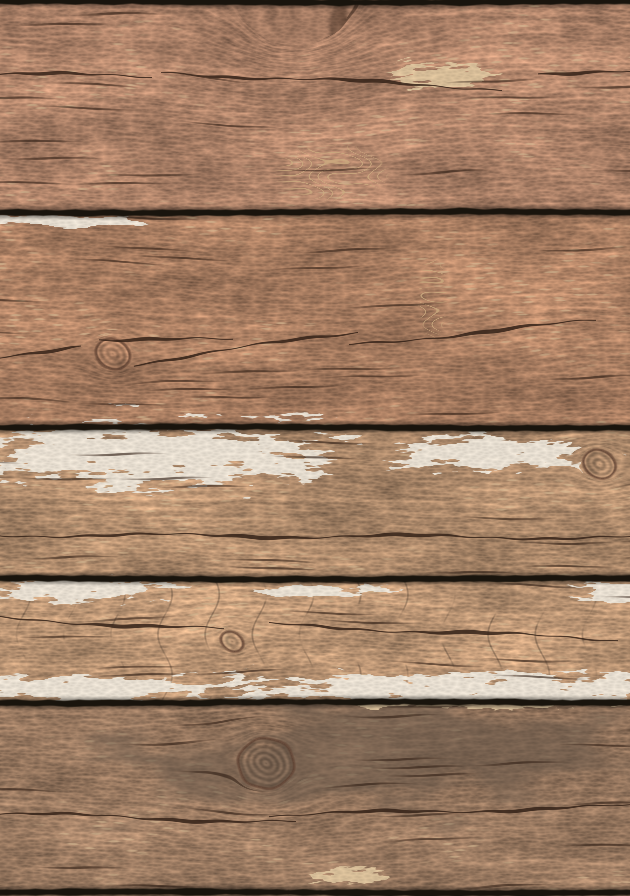
Give the GLSL for this texture, as a Shadertoy shader.

```glsl
// Five weathered wooden boards with knots, cracks and peeling white paint.

float hash(vec2 p) {
    return fract(sin(dot(p, vec2(127.1, 311.7))) * 43758.5);
}

// Distance to the nearest scattered point
float cell(vec2 p) {
    vec2 id = floor(p), f = fract(p);
    float nearest = 2.0;
    for (int y = -1; y <= 1; y++)
    for (int x = -1; x <= 1; x++) {
        vec2 o = vec2(x, y);
        vec2 d = o + vec2(hash(id + o), hash(id + o + 57.3)) - f;
        nearest = min(nearest, dot(d, d));
    }
    return sqrt(nearest);
}

float rough(vec2 p) {
    return 0.5 * cell(p) + 0.3 * cell(p * 2.1 + 7.0) + 0.2 * cell(p * 4.3 + 3.0);
}

// Board boundaries, bottom to top
const float edges[6] = float[](0.004, 0.216, 0.354, 0.523, 0.763, 0.998);
const vec3 tones[5] = vec3[](vec3(0.62, 0.49, 0.39), vec3(0.74, 0.59, 0.46),
    vec3(0.68, 0.54, 0.42), vec3(0.66, 0.49, 0.38), vec3(0.68, 0.51, 0.41));

// Knots: centre, radius; the last only bends the grain
const vec3 knots[5] = vec3[](vec3(0.297, 0.148, 0.028), vec3(0.259, 0.284, 0.011),
    vec3(0.669, 0.482, 0.016), vec3(0.126, 0.605, 0.017), vec3(0.33, 1.01, 0.06));

// Long cracks: start, end
const vec4 cracks[12] = vec4[](
    vec4(0, 0.917, 0.17, 0.915), vec4(0.18, 0.919, 0.56, 0.901), vec4(0.6, 0.919, 0.71, 0.919),
    vec4(0.11, 0.622, 0.26, 0.62), vec4(0.15, 0.594, 0.4, 0.63), vec4(0.39, 0.615, 0.665, 0.642),
    vec4(0, 0.603, 0.09, 0.612), vec4(0, 0.403, 0.72, 0.4), vec4(0, 0.31, 0.25, 0.297),
    vec4(0.3, 0.303, 0.69, 0.286), vec4(0, 0.092, 0.33, 0.082), vec4(0.3, 0.09, 0.71, 0.1));

// Paint remains: centre, radii
const vec4 patches[10] = vec4[](
    vec4(0.17, 0.493, 0.2, 0.035), vec4(0.54, 0.493, 0.11, 0.02), vec4(0.08, 0.34, 0.1, 0.013),
    vec4(0.35, 0.341, 0.08, 0.007), vec4(0.69, 0.34, 0.05, 0.012), vec4(0.1, 0.232, 0.15, 0.015),
    vec4(0.52, 0.231, 0.28, 0.018), vec4(0.49, 0.915, 0.05, 0.015), vec4(0.08, 0.753, 0.09, 0.007),
    vec4(0.385, 0.022, 0.045, 0.01));

void mainImage(out vec4 fragColor, in vec2 fragCoord) {
    vec2 p = fragCoord / iResolution.y;
    float px = 1.0 / iResolution.y;

    // Find the board and the nearest gap
    int board = 0;
    float gap = 1.0;
    for (int i = 0; i < 6; i++) {
        float y = edges[i] + 0.0008 * sin(p.x * 9.0 + float(i) * 4.0);
        if (i < 5 && p.y > y) board = i;
        gap = min(gap, abs(p.y - y));
    }
    float b = float(board);

    // Grain flows around the knots
    float g = p.y, knot = 0.0, ring = 0.0;
    for (int i = 0; i < 5; i++) {
        vec2 d = (p - knots[i].xy) * vec2(0.9, 1.0);
        d += 0.001 * sin(d.yx * 180.0);
        float r = knots[i].z, len = length(d);
        g -= d.y * r * r / max(len * len, r * r);
        if (i < 4) {
            knot = max(knot, smoothstep(r, r * 0.85, len) * (0.6 + 0.4 * sin(len * 950.0)));
            ring = max(ring, smoothstep(0.0015 + px, 0.0, abs(len - r)));
        }
    }
    g += 0.004 * sin(p.x * 7.0 + b * 2.0) + 0.0015 * sin(p.x * 17.0 + p.y * 40.0)
       + 0.0006 * sin(p.x * 61.0 + p.y * 130.0);

    // Wood surface
    float blotch = rough(p * vec2(5, 13) + b * 9.0);
    float lines = 0.5 * sin(g * 720.0 + 2.0 * sin(g * 93.0) + b) + 0.5 * sin(g * 310.0 + 3.0 * sin(g * 57.0));
    float fibre = cell(vec2(p.x * 42.0, g * 290.0)), speck = cell(p * vec2(130, 300));
    float saw = sin(p.x * 190.0 + 5.0 * sin(p.y * 31.0) + 2.0 * sin(p.x * 23.0));
    vec3 col = tones[board] * (1.0 + 0.14 * lines * blotch + 0.25 * (fibre - 0.45)
        + 0.22 * (speck - 0.45) + 0.5 * (blotch - 0.43) + 0.025 * saw);
    float fleck = smoothstep(0.22, 0.08, cell(vec2(p.x * 26.0, g * 140.0) + b));
    col = mix(col, vec3(0.83, 0.72, 0.57), 0.6 * fleck * smoothstep(0.4, 0.6, blotch));

    // Grey weathering on the lowest board, upright checks on the next
    if (board == 0) {
        float damp = 1.0 - length((p - vec2(0.47, 0.16)) / vec2(0.4, 0.08));
        col = mix(col, vec3(0.37, 0.31, 0.26), 0.6 * smoothstep(0.0, 0.6, damp + 2.0 * (blotch - 0.45)));
    }
    if (board == 1) {
        float x = abs(fract(p.x * 19.0 + 0.15 * sin(p.y * 70.0)) - 0.5) / 19.0;
        col *= 1.0 - 0.25 * smoothstep(0.0008 + px, 0.0, x) * smoothstep(0.35, 0.55, blotch);
    }
    col = mix(col, col * (0.8 + 0.3 * knot), step(0.01, knot));
    col = mix(col, vec3(0.37, 0.25, 0.19), 0.7 * ring);

    // Peeling paint, whiter on the middle boards
    float cover = -9.0;
    for (int i = 0; i < 10; i++)
        cover = max(cover, 1.0 - length((p - patches[i].xy) / patches[i].zw));
    float paint = smoothstep(0.0, 0.1, cover + 2.2 * (rough(vec2(p.x * 15.0, g * 75.0)) - 0.46));
    vec3 paintCol = board == 0 || board == 4 ? vec3(0.86, 0.76, 0.61) : vec3(0.92, 0.89, 0.84);
    col = mix(col, paintCol * (0.94 + 0.12 * speck), 0.95 * paint);

    // Tangled dry fibres
    float tangle = max(1.0 - length((p - vec2(0.37, 0.807)) / vec2(0.07, 0.035)),
                       1.0 - length((p - vec2(0.483, 0.668)) / vec2(0.018, 0.05)));
    float curl = abs(sin(p.x * 150.0 + 3.0 * sin(p.y * 190.0) + 2.0 * sin(p.x * 90.0 + p.y * 70.0)));
    col = mix(col, vec3(0.8, 0.67, 0.5), 0.8 * smoothstep(0.3, 0.1, curl) * smoothstep(0.0, 0.3, tangle));

    // Short scattered cracks, then the long ones
    vec2 q = vec2(p.x * 9.0, g * 110.0);
    q.x += 7.0 * hash(vec2(floor(q.y), b));
    float h = hash(floor(q) + b * 13.0), taper = sin(3.1416 * fract(q.x));
    float dark = 0.65 * taper * step(0.87, h)
        * smoothstep(px, 0.0, abs(fract(q.y) - 0.5) / 110.0 - 0.0006 * taper);
    for (int i = 0; i < 12; i++) {
        vec4 c = cracks[i];
        float t = (p.x - c.x) / (c.z - c.x), k = float(i) * 5.0;
        float y = mix(c.y, c.w, t) + 0.002 * sin(p.x * 23.0 + k) + 0.0007 * sin(p.x * 110.0 + k);
        float width = 0.0018 * sin(3.1416 * clamp(t, 0.0, 1.0)) * (0.5 + 0.5 * sin(p.x * 37.0 + k));
        dark = max(dark, 0.85 * step(abs(t - 0.5), 0.5) * smoothstep(px, 0.0, abs(p.y - y) - width));
    }
    col = mix(col, vec3(0.2, 0.13, 0.09), dark);

    // Shaded board edges and dark gaps
    col *= 1.0 - 0.35 * smoothstep(0.009, 0.003, gap);
    float ragged = 0.0024 + 0.002 * cell(vec2(p.x * 45.0, b));
    col = mix(col, vec3(0.1, 0.08, 0.05), smoothstep(px, -px, gap - ragged));
    fragColor = vec4(clamp(col, 0.0, 1.0), 1.0);
}
```
